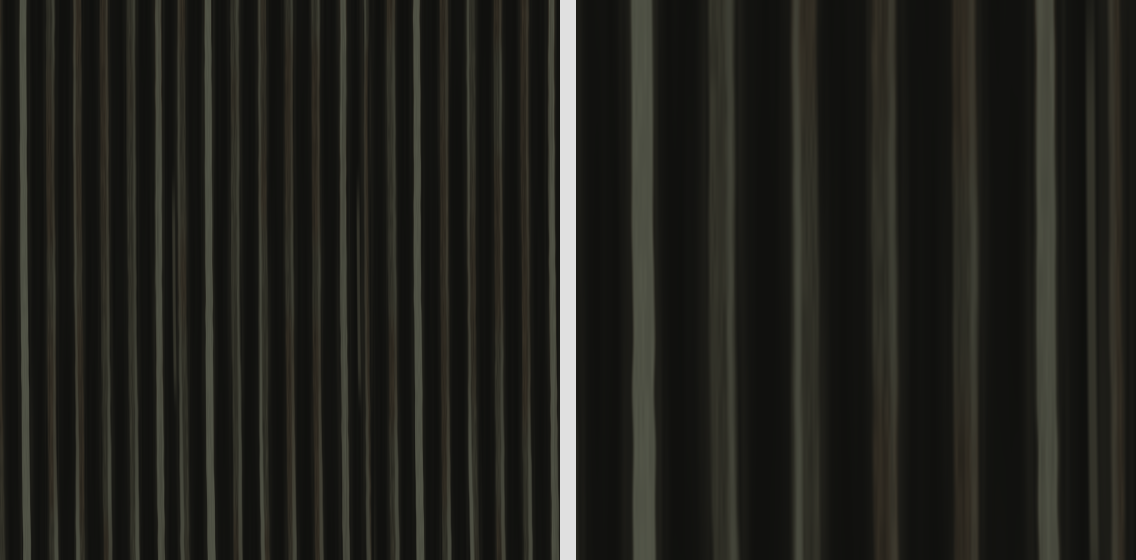
Left, the full canvas; right, a detail of the centre.
A WebGL 1 fragment shader for this texture:

```glsl
precision highp float;

// Dark painted panel of 21 narrow upright ribs, in groups of about seven.
// Each rib layers a streaky halo, a brown body and a grey-green highlight;
// stretched noise makes the brushed grain, wavering edges and wear.

uniform vec2 u_resolution;

const float PITCH = 0.0471;
const float FIRST_RIB = 0.0415;
const float GROUP = 7.0;
const float ODD_RIB = 14.0;   // extra dull rib between two groups

const vec3 BLACK = vec3(0.066, 0.067, 0.058);
const vec3 SHADE = vec3(0.125, 0.123, 0.102);
const vec3 BROWN = vec3(0.200, 0.177, 0.138);
const vec3 OLIVE = vec3(0.205, 0.203, 0.165);
const vec3 GREY = vec3(0.318, 0.327, 0.277);

float hash(vec2 p) {
  p = fract(p * vec2(0.1031, 0.1137));
  p += dot(p, p.yx + 33.33);
  return fract((p.x + p.y) * p.x * 17.0);
}

float noise(vec2 p) {
  vec2 i = floor(p);
  vec2 f = fract(p);
  f = f * f * (3.0 - 2.0 * f);
  float low = mix(hash(i), hash(i + vec2(1.0, 0.0)), f.x);
  float high = mix(hash(i + vec2(0.0, 1.0)), hash(i + vec2(1.0, 1.0)), f.x);
  return mix(low, high, f.y);
}

// Soft vertical band around zero
float band(float x, float halfWidth, float soft) {
  return 1.0 - smoothstep(halfWidth - soft, halfWidth + soft, abs(x));
}

float isKind(float kind, float value) {
  return 1.0 - step(0.5, abs(kind - value));
}

vec3 paintRib(vec3 color, vec2 p, float rib, float pixel) {
  float late = step(ODD_RIB + 0.5, rib);
  float odd = isKind(rib, ODD_RIB);
  float kind = mix(mod(rib - late, GROUP), 4.0, odd);
  float down = 1.0 - p.y;
  float seed = rib * 17.0 + 40.0;

  // Rib axis: slight lean plus a slow waver
  float axis = FIRST_RIB + rib * PITCH - 0.004 * max(late, odd * 1.8);
  axis += 0.0011 * kind * (1.0 - step(5.5, kind));
  axis += 0.0065 * down * down + 0.0016 * (noise(vec2(seed, down * 4.0)) - 0.5);
  float x = p.x - axis;

  // Brushed grain and ragged edges
  float grain = noise(vec2(p.x * 420.0 + 9.0, down * 5.0 + seed));
  float fine = noise(vec2(p.x * 750.0, down * 38.0 + seed));
  float along = noise(vec2(seed + 5.0, down * 6.0));
  float ragged = x + 0.0009 * (noise(vec2(seed, down * 30.0)) - 0.5);
  float soft = max(0.0011, pixel);
  float low = smoothstep(0.55, 1.0, down);

  // Streaky halo
  float halo = band(x, 0.0115 + 0.002 * along, 0.0045);
  color = mix(color, SHADE, halo * (0.15 + 0.8 * grain));

  // Brown body, thin on one rib and mostly covered on the bright ones
  float bright = max(isKind(kind, 0.0), isKind(kind, 5.0));
  float thin = isKind(rib, 13.0);
  float bodyWidth = mix(mix(0.0070, 0.0060, bright), 0.0032, thin);
  vec3 bodyColor = mix(BROWN, OLIVE, smoothstep(0.25, 0.75, along));
  float body = band(ragged, bodyWidth + 0.001 * along, soft * 1.5);
  color = mix(color, bodyColor * (0.88 + 0.2 * fine), body * (0.7 + 0.3 * grain));

  // Pale edge on the dull ribs, clearer toward the bottom
  float side = mix(1.0, -1.0, max(isKind(kind, 2.0), isKind(kind, 6.0)));
  float edgeX = ragged - side * mix(0.0045, 0.0020, thin);
  float edge = band(edgeX, 0.0018 + 0.0016 * low, soft * 1.4);
  float clear = 0.22 + 0.3 * along + 0.3 * low + 0.2 * isKind(kind, 2.0);
  color = mix(color, GREY, edge * min(clear, 0.9) * (1.0 - bright));

  // Full grey-green face on the bright ribs
  float faceWidth = 0.0056 + 0.0013 * down - 0.0008 * isKind(kind, 5.0);
  float face = band(ragged, faceWidth, soft);
  float cover = mix(0.97, 0.65 + 0.3 * grain, isKind(kind, 5.0));
  color = mix(color, GREY * (0.95 + 0.08 * fine), face * cover * bright);

  // Loose sliver beside the last rib of a group
  float span = smoothstep(0.28, 0.42, down) * (1.0 - smoothstep(0.64, 0.75, down));
  float sliver = band(x + 0.0145, 0.0026, soft * 1.3) * span;
  return mix(color, OLIVE * 1.15, sliver * 0.8 * isKind(kind, 6.0));
}

void main() {
  vec2 p = gl_FragCoord.xy / u_resolution;
  float pixel = 0.75 / u_resolution.x;

  // Nearly black ground with faint upright streaks
  float streak = noise(vec2(p.x * 260.0, p.y * 4.0));
  vec3 color = BLACK * (0.9 + 0.2 * streak);

  float nearest = floor((p.x - FIRST_RIB) / PITCH + 0.5);
  for (int i = -1; i <= 1; i++) {
    color = paintRib(color, p, nearest + float(i), pixel);
  }
  gl_FragColor = vec4(color, 1.0);
}
```
